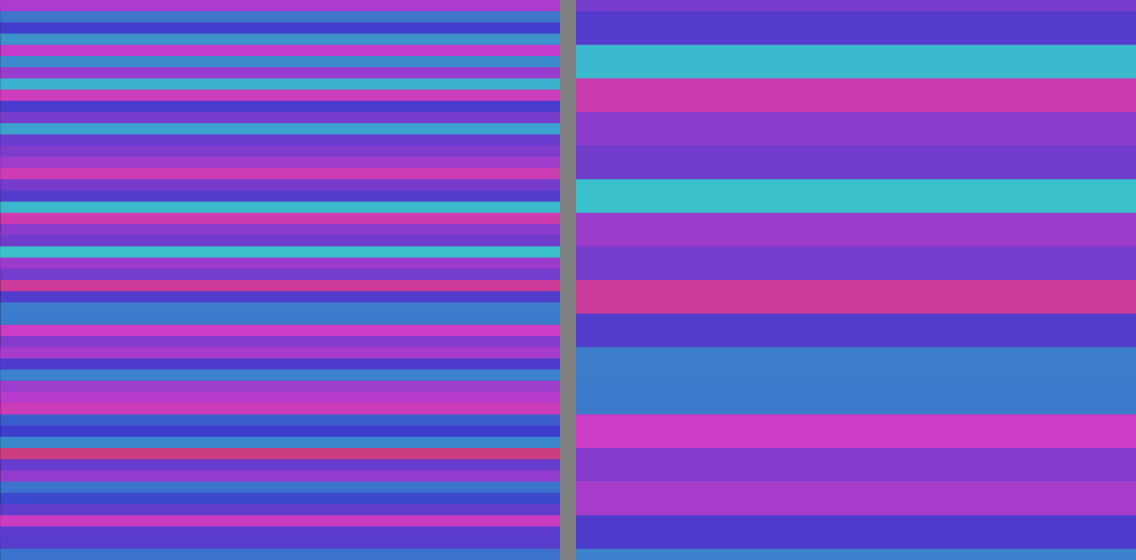
Left, the full canvas; right, a detail of the centre.
Reproduce this pattern procedurally as a WebGL 2 fragment shader.

```glsl
#version 300 es
precision highp float;
// Fifty flat horizontal bands in shuffled hues from cyan through violet to rose.

#define BANDS 50
#define SEED 37u
#define RANDOMNESS 0.7
#define BLUE_PERIOD 5.2
#define BLUE_START 2.5
#define BLUE_PULL 0.35
#define FLIP_BEAT 17.0
#define FLIP_CENTER 23.0
#define FLIP_PULL 0.35
#define EDGE_WIDTH 0.003
#define EDGE_SHADE 0.35

uniform vec2 u_resolution;
out vec4 fragColor;

const float PI = 3.14159;
const float LOW = 0.237;
const float HIGH = 0.8;

// Hue in degrees at each twentieth of the total band area
const float HUE_QUANTILES[21] = float[21](
    183.0, 192.0, 207.0, 211.0, 215.0, 218.0, 239.0, 246.0, 250.0, 253.0, 258.0,
    263.0, 266.0, 273.0, 279.0, 282.0, 288.0, 303.0, 308.0, 312.0, 336.0);

// Integer hash to 0..1
float hash(int n) {
    uint h = uint(n) * 747796405u + SEED * 277803u;
    h = (h ^ (h >> 16)) * 73244475u;
    h = (h ^ (h >> 15)) * 73244475u;
    h ^= h >> 16;
    return float(h >> 8) / 16777216.0;
}

// Sort key: random, with recurring blues and a beating cool-warm alternation
float sortKey(int band) {
    float row = float(BANDS - band);
    float blues = cos(2.0 * PI * (row - BLUE_START) / BLUE_PERIOD);
    float flip = (band % 2 == 0 ? 1.0 : -1.0) * cos(PI * (row - FLIP_CENTER) / FLIP_BEAT);
    return RANDOMNESS * hash(band) - BLUE_PULL * blues + FLIP_PULL * flip;
}

// Pure hue in degrees, lifted to the shared low and high channel levels
vec3 hueColor(float degrees) {
    vec3 wheel = mod(degrees / 60.0 + vec3(0.0, 4.0, 2.0), 6.0);
    vec3 pure = clamp(abs(wheel - 3.0) - 1.0, 0.0, 1.0);
    return mix(vec3(LOW), vec3(HIGH), pure);
}

// Ranking the keys shuffles the bands while keeping exact hue shares
vec3 bandColor(int index) {
    int band = clamp(index, 0, BANDS - 1);
    float own = sortKey(band);
    float rank = 0.5;
    for (int i = 0; i < BANDS; i++) {
        rank += sortKey(i) < own ? 1.0 : 0.0;
    }
    float step20 = 20.0 * rank / float(BANDS);
    int k = clamp(int(step20), 0, 19);
    return hueColor(mix(HUE_QUANTILES[k], HUE_QUANTILES[k + 1], step20 - float(k)));
}

// Smooth one-dimensional noise
float noise(float x) {
    int cell = int(floor(x));
    return mix(hash(cell + 101), hash(cell + 102), smoothstep(0.0, 1.0, fract(x)));
}

void main() {
    vec2 uv = gl_FragCoord.xy / u_resolution;

    // Bands, blended across one pixel at each boundary
    float y = uv.y * float(BANDS);
    float pixel = float(BANDS) / u_resolution.y;
    float boundary = floor(y + 0.5);
    float above = clamp((y - boundary) / pixel + 0.5, 0.0, 1.0);
    int upper = int(boundary);
    vec3 color = mix(bandColor(upper - 1), bandColor(upper), above);

    // Thin uneven shadow along the left edge
    float edge = 1.0 - smoothstep(0.0, EDGE_WIDTH, uv.x);
    color *= 1.0 - EDGE_SHADE * edge * noise(uv.y * 25.0);

    fragColor = vec4(color, 1.0);
}
```
